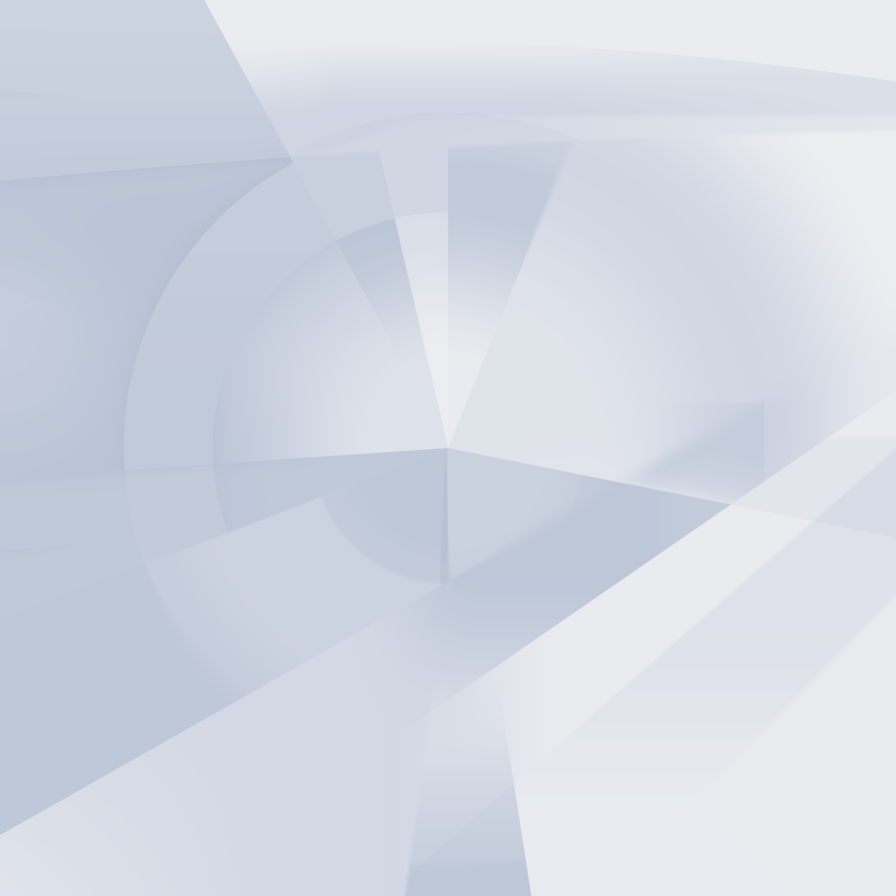
A WebGL 2 fragment shader for this background:

```glsl
#version 300 es
precision highp float;
// Pale blue-grey abstract: glassy sectors fan out from the centre over rings,
// crossed by diagonal beams below and shallow curved bands near the top.
// Each region repaints one tone value, which finally picks a palette colour.

uniform vec2 u_resolution;
out vec4 fragColor;

vec2 p;
float pixel, tone;

// Antialiased mask of positive distances, optionally blurred.
float soft(float d, float width) {
    return smoothstep(-width - pixel, width + pixel, d);
}
float inside(float d) { return soft(d, 0.0); }

float ease(float a, float b, float x) { return clamp((x - a) / (b - a), 0.0, 1.0); }

// Smooth change from one tone to another while x runs from a to b.
float ramp(float from, float to, float a, float b, float x) {
    float t = ease(a, b, x);
    return mix(from, to, t * t * (3.0 - 2.0 * t));
}

// Signed distance to the line a-b, positive on its left side.
float side(vec2 a, vec2 b) {
    vec2 dir = normalize(b - a);
    return dir.x * (p.y - a.y) - dir.y * (p.x - a.x);
}
float ray(float x, float y) { return side(vec2(0.5), vec2(x, y)); }

// One-sided shadow that begins sharply at an edge.
float shade(float d, float width) {
    return inside(d) * exp(-max(d, 0.0) / width);
}

void paint(float value, float mask) { tone = mix(tone, value, mask); }

void main() {
    p = gl_FragCoord.xy / u_resolution;
    pixel = 0.8 / min(u_resolution.x, u_resolution.y);
    float r = distance(p, vec2(0.5));

    // Rays, beams and rings
    float slant = side(vec2(0.45, 0.594), vec2(0.228, 1.0));
    float rayB = ray(0.417, 0.857);
    float rayC = ray(0.634, 0.831);
    float rayLeft = ray(0.0, 0.466);
    float rayLow = ray(0.0, 0.307);
    float rayRight = ray(1.0, 0.4);
    float beamG = side(vec2(0.0, 0.068), vec2(0.853, 0.551));
    float beamH = side(vec2(0.5, 0.219), vec2(1.0, 0.564));
    float beamI = side(vec2(0.43, 0.0), vec2(1.0, 0.499));
    float beamJ = side(vec2(0.742, 0.069), vec2(1.0, 0.336));
    float ring = soft(0.362 - r, ramp(0.02, 0.0, 0.2, 0.4, p.y));
    float disc = inside(0.263 - r);
    float leftHalf = inside(0.5 - p.x);
    float upper = inside(p.y - 0.5);

    // Upper right: pale core, blue halo, white glow beyond
    tone = ramp(0.74, 0.47, 0.16, 0.34, r);
    paint(0.97, ramp(0.0, 1.0, 0.36, 0.54, r));

    // Curved bands across the top
    float low = p.y - (0.798 + 0.094 * p.x - 0.038 * p.x * p.x);
    float high = p.y - (0.955 - 0.128 * pow(max(p.x - 0.4, 0.0), 2.0));
    float below = soft(-low, 0.003);
    float band = ramp(0.43, 0.95, 0.87, 0.97, p.y);
    band = mix(band, 0.68, ramp(0.0, 0.8, 0.55, 1.0, p.x));
    band = mix(band, 0.92, ramp(0.7, 0.0, 0.27, 0.4, p.x) * ease(0.86, 0.96, p.y));
    band = mix(band, ramp(0.5, 0.86, 0.4, 1.0, p.x),
        soft(0.871 - p.y, 0.004) * ramp(0.0, 0.75, 0.3, 0.5, p.x));
    band -= 0.08 * shade(0.374 - r, 0.03) * ease(0.3, 0.4, p.x);
    paint(mix(band, 0.95, inside(high)), 1.0 - below);

    // Upper sectors: blue fan, bright shard and its left neighbour
    float fan = ramp(0.93, 0.17, 0.08, 0.29, r) + ramp(0.0, 0.17, 0.3, 0.36, r);
    paint(fan, soft(rayC, ramp(0.0, 0.006, 0.2, 0.34, r)) * upper * below);
    float shard = mix(0.46, ramp(0.97, 0.62, 0.1, 0.26, r), disc);
    paint(shard, leftHalf * upper * inside(0.358 - r));
    paint(mix(0.31, ramp(0.72, 0.1, 0.08, 0.26, r), disc), inside(rayB) * below);

    // Left field with its two rings
    float margin = ease(0.1, 0.0, p.x);
    float field = ramp(0.04, 0.27, 0.72, 0.95, p.y) + 0.07 * inside(low);
    field += 0.2 * exp(-70.0 * dot(p - vec2(0.0, 0.62), p - vec2(0.0, 0.62)));
    field += 0.04 * soft(p.y - 0.966 + 0.02 * p.x, 0.004);
    field -= 0.14 * shade(-low, 0.008) * (1.0 - ring) + 0.1 * shade(r - 0.362, 0.01);
    field -= 0.1 * shade(0.898 - 0.05 * p.x - p.y, 0.006) * margin;
    field += 0.1 * shade(0.68 - 0.35 * p.x - p.y, 0.015) * margin;
    field = mix(field, ramp(0.18, 0.26, 0.55, 0.8, p.y), ring);
    float core = ramp(0.72, 0.16, 0.07, 0.263, r) - 0.12 * shade(0.263 - r, 0.012);
    core += ramp(0.0, 0.12, 0.5, 0.62, p.y) * ease(0.08, 0.2, r);
    field = mix(field, core, disc);
    paint(field, max(inside(slant), inside(rayB) * inside(0.594 - p.y)));

    // Lower left: dark wedge over paler rings
    float lower = mix(mix(0.13, 0.27, ring), 0.38, ramp(1.0, 0.0, 0.27, 0.34, r));
    lower = mix(lower, 0.14, soft(0.152 - r, 0.004) * ramp(1.0, 0.75, 0.1, 0.152, r));
    float wedge = mix(0.16, 0.21, ring * (1.0 - disc)) - 0.06 * disc * ease(0.2, 0.26, r);
    wedge -= 0.14 * shade(rayLeft, 0.009) * ease(0.1, 0.3, r);
    lower = mix(lower, wedge, soft(-rayLow, ramp(0.0, 0.02, 0.3, 0.42, r)));
    lower -= 0.1 * shade(0.385 + 0.1 * p.x - p.y, 0.006) * margin;
    paint(lower, inside(rayLeft) * leftHalf);

    // Lower right: blue facet and a thin needle
    float panel = soft(0.04 - beamG, 0.05) * inside(0.853 - p.x);
    paint(0.35, panel * ramp(0.0, 1.0, 0.7, 0.85, p.x) * inside(0.551 - p.y));
    float facet = ramp(0.36, 0.16, 0.08, 0.24, r) - 0.04 * inside(r - 0.152);
    facet -= 0.06 * shade(-rayRight, 0.006) * ease(0.6, 0.72, p.x);
    paint(facet, inside(-rayRight) * (1.0 - leftHalf));
    float needle = inside(0.04 * (0.5 - p.y) - abs(p.x - 0.497));
    tone -= 0.14 * needle * inside(p.y - 0.348);

    // Broad beam below the first diagonal, with a white streak
    float pale = 0.51 + 0.25 * ease(0.3, 0.0, p.x) * ease(0.25, 0.0, p.y);
    float blue = ramp(0.48, 0.11, 0.2, 0.37, p.y) + ramp(0.0, 0.13, 0.7, 0.8, p.x);
    blue = mix(blue, 0.5, inside(p.x - 0.853) * 0.5);
    blue = mix(blue, 0.85, ramp(0.0, 1.0, 0.85, 1.0, p.x));
    float blur = ramp(0.0, 0.012, 0.5, 0.6, p.x) + ramp(0.0, 0.03, 0.84, 0.92, p.x);
    paint(mix(pale, blue, ramp(0.0, 1.0, 0.38, 0.53, p.x)), soft(-beamG, blur));
    paint(0.8, shade(rayRight, 0.022) * ramp(0.0, 0.75, 0.52, 0.7, p.x));

    // White diagonals toward the lower right corner
    float footRight = side(vec2(0.593, 0.0), vec2(0.557, 0.232));
    paint(ramp(0.62, 0.92, 0.48, 0.64, p.x), inside(-beamH) * ease(0.44, 0.53, p.x));
    paint(ramp(0.9, 0.71, 0.08, 0.3, p.y), soft(-beamI, 0.002) * inside(-footRight));
    paint(0.92, soft(-beamJ, 0.006) * ease(0.77, 0.95, p.x + p.y));
    tone -= 0.13 * inside(rayRight) * inside(-beamH) * soft(0.512 - p.y, 0.004);

    // Blue foot at the bottom
    float footLeft = side(vec2(0.482, 0.219), vec2(0.452, 0.0));
    float foot = ramp(0.2, 0.6, 0.0, 0.22, p.y) + 0.06 * inside(beamI);
    foot -= 0.08 * inside(r - 0.466);
    paint(foot, soft(footLeft, 0.003) * inside(footRight) * ease(0.25, 0.15, p.y));

    vec3 slate = vec3(0.72, 0.76, 0.835);
    vec3 pearl = vec3(0.93, 0.935, 0.948);
    fragColor = vec4(mix(slate, pearl, clamp(tone, -0.1, 1.0)), 1.0);
}
```
